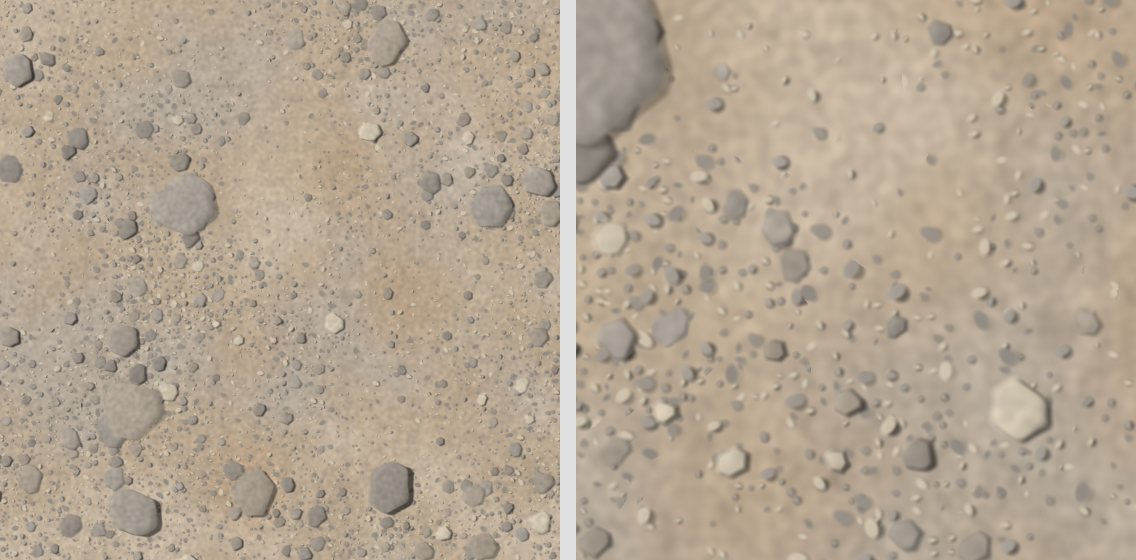
Left: the whole. Right: its middle third, enlarged.
Write a three.js fragment shader that draws this texture.

```glsl
varying vec2 vUv;

#define SAND vec3(0.735, 0.662, 0.568)
#define SAND_GREY vec3(0.705, 0.660, 0.603)
#define SAND_PALE vec3(0.785, 0.728, 0.652)
#define OCHRE vec3(0.730, 0.620, 0.490)
#define STONE vec3(0.615, 0.590, 0.558)
#define PALE_STONE vec3(0.830, 0.785, 0.700)
#define SUN vec2(-0.92, 0.38)
#define SHADOW_REACH 0.24
#define SHADOW_DEPTH 0.68
#define SOFT 0.0022

vec4 hash4(vec2 p) {
  vec4 q = fract(p.xyxy * vec4(0.1031, 0.1030, 0.0973, 0.1099));
  q += dot(q, q.wzxy + 33.33);
  return fract((q.xxyz + q.yzzw) * q.zywx);
}

float cornerSlope(vec2 corner, vec2 offset) {
  return dot(hash4(corner + 17.0).xy * 2.8 - 1.4, offset);
}

float gradientNoise(vec2 p) {
  vec2 i = floor(p), f = fract(p);
  vec2 u = f * f * (3.0 - 2.0 * f);
  vec2 e = vec2(1.0, 0.0);
  float low = mix(cornerSlope(i, f), cornerSlope(i + e, f - e), u.x);
  float high = mix(cornerSlope(i + e.yx, f - e.yx), cornerSlope(i + 1.0, f - 1.0), u.x);
  return mix(low, high, u.y);
}

// How crowded the ground is: gathers in patches, thinner toward the top right
float stoniness(vec2 p) {
  float patches = 1.2 * gradientNoise(p * 4.3 + 8.4);
  return clamp(0.6 + patches - 0.45 * (p.y - 0.5) - 0.25 * (p.x - 0.5), 0.1, 1.3);
}

// Distances to an irregular six-sided stone (x) and to its shadow (y)
vec2 stoneDistance(vec2 q, vec2 drop, float r, vec4 shape) {
  vec2 axis = normalize(shape.xy - 0.5 + 0.001);
  vec2 d = vec2(-r);
  for (int k = 0; k < 6; k++) {
    float n = float(k) + 1.0;
    float reach = r * (0.66 + 0.34 * fract(shape.z * n * 7.31 + shape.w));
    vec2 edge = vec2(dot(q, axis), dot(q - drop, axis)) - reach;
    vec2 h = max(0.16 * r - abs(d - edge), 0.0);
    d = max(d, edge) + h * h / (0.64 * r);
    axis = mat2(0.47, 0.883, -0.883, 0.47) * axis;
  }
  return d;
}

// One size class of stones, each with a thrown shadow and a dusty sunlit edge
vec3 scatterStones(vec3 ground, vec2 p, float cells, float chance, vec2 radii, float grain) {
  vec2 home = floor(p * cells - 0.5);
  for (int j = 0; j < 2; j++) {
    for (int i = 0; i < 2; i++) {
      vec2 id = home + vec2(float(i), float(j));
      vec4 place = hash4(id + cells * 7.0);
      vec2 center = (id + 0.15 + 0.7 * place.xy) / cells;
      float r = mix(radii.x, radii.y, place.z * place.z);
      vec2 q = p - center;
      if (dot(q, q) < 2.6 * r * r && place.w < chance * stoniness(center)) {
        vec4 shape = hash4(id + cells * 13.0 + 60.0);
        vec4 look = hash4(id + cells * 19.0 + 90.0);
        float height = look.x;
        vec2 drop = -SUN * SHADOW_REACH * r * (0.3 + 0.7 * height);
        vec2 d = stoneDistance(q, drop, r, shape);
        float depth = SHADOW_DEPTH * (0.25 + 0.75 * height);
        ground *= 1.0 - depth * (1.0 - smoothstep(-SOFT, SOFT, d.y));

        float facing = dot(q, SUN) / r;
        vec3 tone = mix(STONE * (0.9 + 0.2 * look.y), SAND, 0.4 * look.z);
        tone = mix(tone, PALE_STONE, step(0.93, look.w));
        tone *= 1.0 + 0.06 * facing + grain;
        tone *= 1.0 - 0.22 * smoothstep(-0.3 * r, 0.0, d.x) * smoothstep(0.1, 0.9, -facing);
        float blur = SOFT + 0.14 * r * (1.0 - height) * smoothstep(-0.3, 0.8, facing);
        ground = mix(ground, tone, 0.94 * (1.0 - smoothstep(-blur, blur, d.x)));
      }
    }
  }
  return ground;
}

// Gravel and grit: small tilted ovals, shaded on the side away from the sun
vec3 scatterGrit(vec3 ground, vec2 p, float cells, float chance, vec2 radii, float paleShare) {
  vec2 home = floor(p * cells - 0.5);
  for (int j = 0; j < 2; j++) {
    for (int i = 0; i < 2; i++) {
      vec2 id = home + vec2(float(i), float(j));
      vec4 place = hash4(id + cells * 7.0);
      vec4 look = hash4(id + cells * 13.0 + 60.0);
      float r = mix(radii.x, radii.y, place.z);
      vec2 q = p - (id + 0.15 + 0.7 * place.xy) / cells;
      vec2 axis = normalize(look.xy - 0.5 + 0.001);
      vec2 oval = vec2(dot(q, axis), 1.6 * dot(q, vec2(-axis.y, axis.x)));
      float present = step(place.w, chance);
      float shadow = length(q + SUN * r * 0.55) - 0.8 * r;
      ground *= 1.0 - 0.5 * look.z * present * (1.0 - smoothstep(-SOFT, SOFT, shadow));
      vec3 tone = mix(STONE * (0.88 + 0.24 * look.z), PALE_STONE, step(look.w, paleShare));
      ground = mix(ground, tone, 0.9 * present * (1.0 - smoothstep(-SOFT, SOFT, length(oval) - r)));
    }
  }
  return ground;
}

void main() {
  // Packed sand: broad tints, faint upright streaks, fine grain
  float broad = gradientNoise(vUv * 3.0 + 1.3);
  float mid = gradientNoise(vUv * 9.0 + 5.1);
  float fine = gradientNoise(vUv * 48.0);
  float grain = 0.07 * fine + 0.09 * gradientNoise(vUv * 120.0 + 3.0);
  float streak = gradientNoise(vec2(vUv.x * 17.0, vUv.y * 2.0 + 4.0));
  vec3 color = mix(SAND, SAND_GREY, smoothstep(-0.1, 0.45, broad + 0.4 * mid));
  color = mix(color, SAND_PALE, 0.6 * smoothstep(0.0, 0.5, 0.5 * mid - broad));
  color = mix(color, OCHRE, 0.5 * smoothstep(0.15, 0.55, gradientNoise(vUv * 4.0 + 23.7)));
  color *= 1.0 + 0.03 * streak + 0.03 * mid + grain;

  // Grit first, then ever larger stones with roughened outlines
  float crowd = 0.5 * stoniness(vUv);
  color = scatterGrit(color, vUv, 120.0, crowd, vec2(0.0013, 0.0030), 0.45);
  color = scatterGrit(color, vUv, 62.0, crowd, vec2(0.0028, 0.0062), 0.22);
  vec2 rough = vUv + 0.002 * vec2(fine, gradientNoise(vUv * 48.0 + 31.0));
  color = scatterStones(color, rough, 27.0, 0.50, vec2(0.007, 0.015), grain);
  color = scatterStones(color, rough, 11.0, 0.42, vec2(0.018, 0.033), grain);
  color = scatterStones(color, rough, 5.0, 0.42, vec2(0.038, 0.066), grain);
  gl_FragColor = vec4(color, 1.0);
}
```
